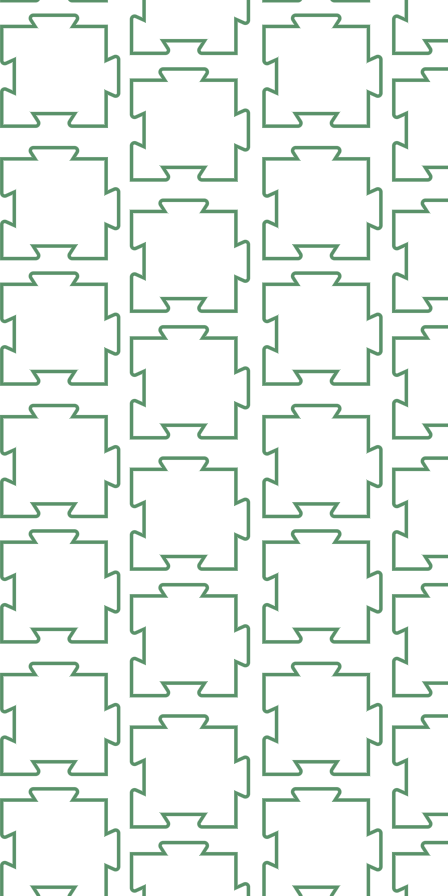
Give the GLSL for this pattern, as a Shadertoy shader.

```glsl
// Staggered columns of outlined green jigsaw pieces on white.

// Lengths are fractions of the canvas width.
const vec3 PAPER = vec3(1.0);
const vec3 INK = vec3(0.35, 0.57, 0.41);
const vec2 PITCH = vec2(0.2927, 0.2878);       // spacing of columns and rows
const vec2 FIRST = vec2(0.1204, 0.1703);       // first piece, from the top left
const vec2 ODD_COLUMN = vec2(-0.0030, 0.1200); // shift of every other column
const vec2 ODD_ROW = vec2(0.0078, 0.0052);     // drop of odd rows, even / odd column
const vec2 BODY = vec2(0.1165, 0.1113);        // half size of the body
const float CORNER = 0.0470;                   // size of the square body corners
const float NOTCH_DEPTH = 0.0280;
const float ROUNDING = 0.0068;
const float HALF_LINE = 0.0039;
const float SOFTNESS = 0.75;                   // edge blend in pixels

// Per axis: x for the left and right sides, y for the top and bottom.
const vec2 TAB_HEIGHT = vec2(0.0279, 0.0250);
const vec2 TAB_NECK = vec2(0.0354, 0.0422);    // half width at the base
const vec2 NOTCH_MOUTH = vec2(0.0247, 0.0284); // half width at the opening
const vec2 FLARE = vec2(1.15, 1.0);            // corner angle in radians

// Box with mitred corners.
float boxDistance(vec2 p, vec2 halfSize) {
    vec2 q = abs(p) - halfSize;
    return max(q.x, q.y);
}

// Wedge narrowing downwards from a flat top at y = 0, with rounded corners.
float wedgeDistance(vec2 p, float halfWidth, float angle) {
    vec2 q = vec2(abs(p.x) - halfWidth + ROUNDING / tan(0.5 * angle), p.y + ROUNDING);
    vec2 side = -vec2(cos(angle), sin(angle));
    float toTop = length(q - vec2(min(q.x, 0.0), 0.0));
    float toSide = length(q - side * max(dot(q, side), 0.0));
    float outside = max(q.y, dot(q, vec2(-side.y, side.x)));
    return min(toTop, toSide) * (outside < 0.0 ? -1.0 : 1.0) - ROUNDING;
}

// Tab standing on an edge; p.y is the height above that edge.
float tabDistance(vec2 p, float neck, float height, float angle) {
    return wedgeDistance(p - vec2(0.0, height), neck + height / tan(angle), angle);
}

// The two lips that leave a notch between them; p.y points out of the edge.
float lipsDistance(vec2 p, float halfEdge, float mouth, float angle) {
    float halfLip = 0.5 * (halfEdge - mouth);
    return wedgeDistance(vec2(abs(p.x) - halfEdge + halfLip, p.y), halfLip, angle);
}

// Tabs at the top and right, notches at the bottom and left.
float pieceDistance(vec2 p) {
    float d = boxDistance(p - 0.5 * NOTCH_DEPTH, BODY - 0.5 * NOTCH_DEPTH);
    d = min(d, boxDistance(abs(p) - BODY + 0.5 * CORNER, vec2(0.5 * CORNER)));
    d = min(d, tabDistance(vec2(p.x, p.y - BODY.y), TAB_NECK.y, TAB_HEIGHT.y, FLARE.y));
    d = min(d, tabDistance(vec2(p.y, p.x - BODY.x), TAB_NECK.x, TAB_HEIGHT.x, FLARE.x));
    d = min(d, lipsDistance(vec2(p.x, -p.y - BODY.y), BODY.x, NOTCH_MOUTH.y, FLARE.y));
    return min(d, lipsDistance(vec2(p.y, -p.x - BODY.x), BODY.y, NOTCH_MOUTH.x, FLARE.x));
}

void mainImage(out vec4 fragColor, in vec2 fragCoord) {
    // Position relative to the first piece, with y running down.
    vec2 p = vec2(fragCoord.x, iResolution.y - fragCoord.y) / iResolution.x - FIRST;

    // Columns; the split leaves room for the tab on the right.
    float column = floor(p.x / PITCH.x + 0.45);
    float oddColumn = mod(column, 2.0);
    p -= vec2(column * PITCH.x, 0.0) + oddColumn * ODD_COLUMN;

    // Rows, unevenly spaced in pairs.
    float row = floor(p.y / PITCH.y + 0.5);
    p.y -= row * PITCH.y + mod(row, 2.0) * mix(ODD_ROW.x, ODD_ROW.y, oddColumn);

    // Outline
    float d = abs(pieceDistance(vec2(p.x, -p.y))) - HALF_LINE;
    float blend = SOFTNESS / iResolution.x;
    float ink = 1.0 - smoothstep(-blend, blend, d);
    fragColor = vec4(mix(PAPER, INK, ink), 1.0);
}
```
